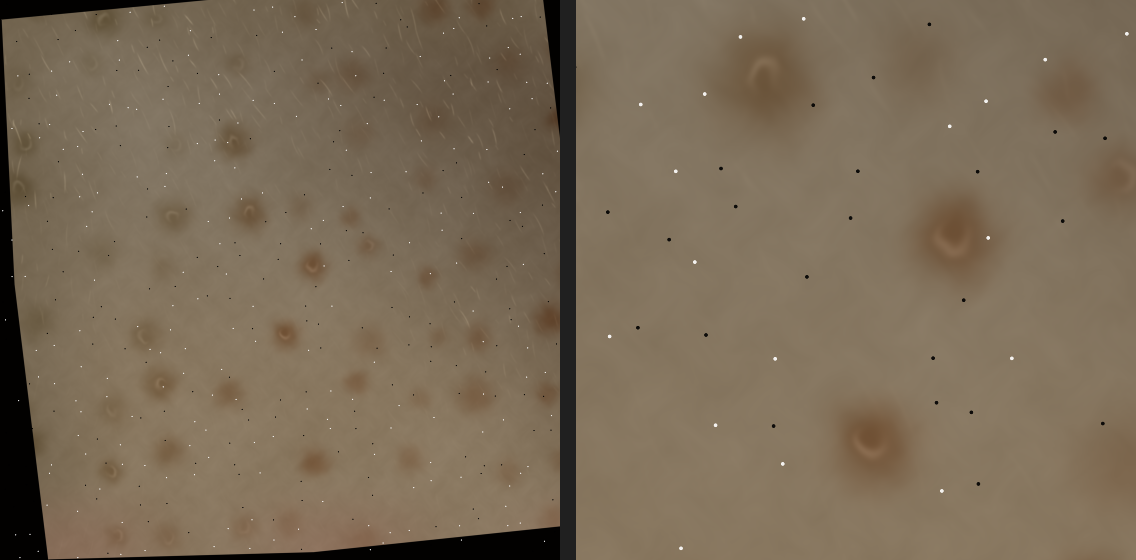
Left: the whole. Right: its middle third, enlarged.
This texture is drawn by a Shadertoy shader. Its source:

```glsl
// Softly lit skin on a black ground: a tilted sheet with blurred brown spots,
// pale pores and fine light hairs, dusted with tiny white and black specks.
// Spots, hairs and specks are jittered cells; the mottling is layered sines.

const vec3 SKIN_LOW   = vec3(0.540, 0.472, 0.378);
const vec3 SKIN_HIGH  = vec3(0.502, 0.452, 0.378);
const vec3 SKIN_SHADE = vec3(0.385, 0.325, 0.255);
const vec3 SKIN_EDGE  = vec3(0.440, 0.385, 0.300);
const vec3 SKIN_PINK  = vec3(0.550, 0.415, 0.340);
const vec3 TINT_OLIVE = vec3(0.78, 0.74, 0.62);
const vec3 TINT_BROWN = vec3(0.82, 0.66, 0.52);
const vec3 HAIR_LIGHT = vec3(0.13, 0.125, 0.11);
const vec3 BACKDROP   = vec3(0.006, 0.002, 0.001);

vec3 hash3(vec2 p) {
    vec3 q = fract(p.xyx * vec3(0.1031, 0.1030, 0.0973));
    q += dot(q, q.yxz + 33.33);
    return fract((q.xxy + q.yzz) * q.zyx);
}

// Layered, rotated and warped sines, roughly -1 to 1
float mottle(vec2 p, int layers) {
    float sum = 0.0, amp = 0.5;
    for (int i = 0; i < layers; i++) {
        p += 0.6 * sin(p.yx * 1.3 + float(i));
        sum += amp * sin(p.x) * cos(p.y);
        p = mat2(1.28, 1.45, -1.45, 1.28) * p + 2.7;
        amp *= 0.62;
    }
    return sum;
}

// Signed distance to the line a-b, positive on its right-hand side
float sideOf(vec2 p, vec2 a, vec2 b) {
    vec2 d = normalize(b - a);
    return dot(p - a, vec2(d.y, -d.x));
}

// Convex outline of the sheet, negative inside
float sheet(vec2 p) {
    vec2 topLeft = vec2(0.003, 0.965), left = vec2(0.026, 0.492);
    vec2 corner = vec2(0.086, 0.001), bottom = vec2(0.56, 0.014);
    float d = max(sideOf(p, topLeft, left), sideOf(p, left, corner));
    d = max(d, max(sideOf(p, corner, bottom), sideOf(p, bottom, vec2(1.0, 0.06))));
    d = max(d, sideOf(p, vec2(1.0, 0.753), vec2(0.97, 1.0)));
    return max(d, sideOf(p, vec2(0.371, 1.0), topLeft));
}

// x: darkness of the blurred spots, y: brightness of the pale pores
vec2 spots(vec2 uv, float density) {
    vec2 p = uv * density + 0.05 * vec2(mottle(uv * 70.0, 2), mottle(uv.yx * 64.0 + 5.0, 2));
    vec2 cell = floor(p), result = vec2(0.0);
    for (int j = -1; j <= 1; j++)
    for (int i = -1; i <= 1; i++) {
        vec2 id = cell + vec2(i, j);
        vec3 place = hash3(id + 11.0), kind = hash3(id + 47.0);
        vec2 d = p - id - 0.5 - 0.62 * (place.xy - 0.5);
        float r = length(d), size = mix(0.15, 0.27, place.z);
        float depth = step(kind.x, 0.82) * mix(0.3, 1.0, kind.y * kind.y);
        result.x += depth * exp(-pow(r / size, 2.4));
        float ring = exp(-pow((r - 0.075) / 0.03, 2.0));
        float arc = 0.5 + 0.5 * sin(atan(d.y, d.x) + 6.28 * place.z);
        float pore = step(kind.z, 0.75 - 0.65 * smoothstep(0.1, 0.7, id.x / density));
        result.y += pore * depth * ring * arc;
    }
    return min(result, vec2(1.1));
}

// Short bowed strokes leaning by the given slope
float hairs(vec2 uv, float density, float lean, float seed) {
    vec2 p = uv * density, cell = floor(p);
    float sum = 0.0;
    for (int j = -1; j <= 1; j++)
    for (int i = -1; i <= 1; i++) {
        vec2 id = cell + vec2(i, j);
        vec3 place = hash3(id + seed), form = hash3(id + seed + 83.0);
        vec2 dir = normalize(vec2(lean + 0.7 * (form.x - 0.5), 1.0));
        vec2 d = p - id - 0.15 - 0.7 * place.xy;
        float along = dot(d, dir), reach = mix(0.2, 0.65, form.y);
        float across = dot(d, vec2(dir.y, -dir.x)) + 0.5 * (form.z - 0.5) * along * along;
        float taper = 1.0 - smoothstep(0.3, 1.0, abs(along) / reach);
        sum += place.z * place.z * taper * exp(-pow(across / (density * 0.0016), 2.0));
    }
    return min(sum, 1.2);
}

// x: coverage, y: 1 for a white speck and 0 for a black one
vec2 specks(vec2 uv, float density, float px) {
    vec2 p = uv * density, id = floor(p);
    vec3 h = hash3(id + 29.0);
    float r = length(fract(p) - 0.1 - 0.8 * h.xy) / density;
    float present = step(h.z, 0.62);
    return vec2(present * (1.0 - smoothstep(0.0011 - 0.5 * px, 0.0011 + 0.5 * px, r)),
                step(0.5, hash3(id + 7.0).x));
}

vec3 skinTone(vec2 uv) {
    vec3 tone = mix(SKIN_LOW, SKIN_HIGH, smoothstep(0.25, 0.75, uv.y));
    tone = mix(tone, SKIN_SHADE, smoothstep(0.0, 0.8, uv.x + 0.85 * uv.y - 0.92));
    tone = mix(tone, SKIN_EDGE, 0.8 * (1.0 - smoothstep(0.0, 0.25, uv.x)));
    tone = mix(tone, SKIN_EDGE, 0.6 * smoothstep(0.85, 1.0, uv.y));
    float blush = (1.0 - smoothstep(0.02, 0.16, uv.y)) * (0.55 + 0.4 * sin(uv.x * 13.0));
    tone = mix(tone, SKIN_PINK, 0.6 * blush);
    tone += 0.018 * mottle(uv * 14.0, 4) * vec3(0.9, 1.0, 1.15);
    return tone + 0.012 * mottle(uv * 95.0, 3);
}

void mainImage(out vec4 fragColor, in vec2 fragCoord) {
    vec2 uv = fragCoord / iResolution.xy;
    float px = 1.0 / iResolution.y;
    vec3 color = skinTone(uv);

    // Spots turn from olive on the left to brown on the right and below
    vec2 spot = spots(uv, 8.5);
    float warmth = smoothstep(0.1, 0.65, uv.x + 0.35 * (0.5 - uv.y));
    color *= mix(vec3(1.0), mix(TINT_OLIVE, TINT_BROWN, warmth), spot.x);
    color += 0.09 * spot.y;

    // Hairs gather along the top and both sides
    float lean = mix(0.1, -0.5, smoothstep(0.0, 0.3, uv.x + 0.4 * (uv.y - 0.5)));
    float cover = smoothstep(0.55, 0.95, uv.y) + smoothstep(0.65, 0.95, uv.x) * smoothstep(0.2, 0.5, uv.y);
    cover += (1.0 - smoothstep(0.05, 0.25, uv.x)) * smoothstep(0.35, 0.6, uv.y);
    cover = (0.08 + 0.8 * min(cover, 1.0)) * (0.75 + 0.5 * mottle(uv * 17.0 + 3.0, 2));
    float hair = hairs(uv, 22.0, lean, 5.0) + 0.7 * hairs(uv, 31.0, lean, 61.0);
    color += HAIR_LIGHT * hair * cover;

    // Sheet outline, then specks over everything
    color = mix(color, BACKDROP, smoothstep(-0.7 * px, 0.7 * px, sheet(uv)));
    vec2 speck = specks(uv, 25.0, px);
    color = mix(color, vec3(speck.y), 0.9 * speck.x);
    fragColor = vec4(color, 1.0);
}
```
